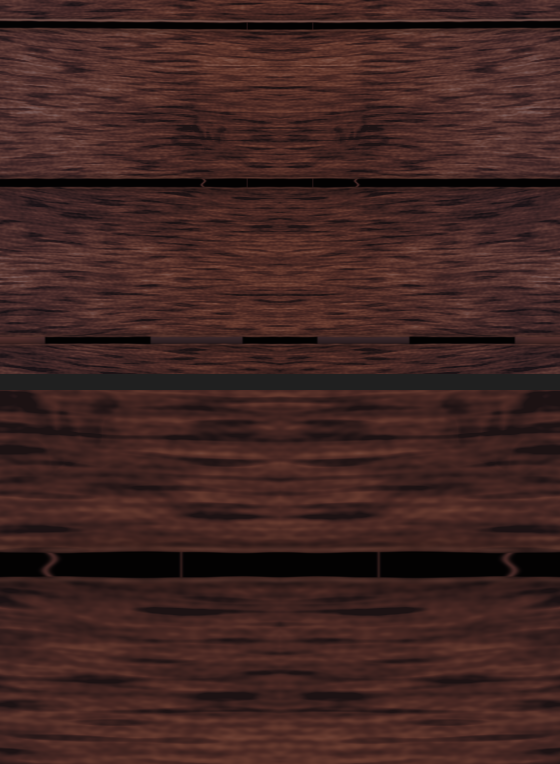
Top, the full canvas; bottom, a detail of the centre.
Write a Shadertoy shader that draws this texture.

```glsl
// Dark weathered timber planks, mirrored about the centre, with black gaps and a smudged stain.

// Layout, in units of the canvas height
const float GAP_BASE = 0.090;      // height of the lowest gap
const float GAP_SPACING = 0.421;
const float GAP_HALF = 0.0100;
const float GAP_WOBBLE = 0.0016;
const float RIM_WIDTH = 0.0026;
const vec2 STAIN_CENTRE = vec2(0.190, 0.590);
const int STAIN_MARKS = 11;

// Grain
const vec2 FIBRE_FREQ = vec2(15.0, 170.0);
const vec2 STREAK_FREQ = vec2(6.0, 72.0);
const vec2 PORE_FREQ = vec2(10.0, 108.0);
const vec2 BLOTCH_FREQ = vec2(4.0, 13.0);
const float BASE_TONE = 0.53;

// Colours
const vec3 PORE = vec3(0.105, 0.070, 0.080);
const vec3 UMBER = vec3(0.200, 0.120, 0.120);
const vec3 BROWN = vec3(0.280, 0.160, 0.150);
const vec3 RUSSET = vec3(0.390, 0.235, 0.200);
const vec3 ASH = vec3(0.480, 0.345, 0.315);
const vec3 VOID_BLACK = vec3(0.010, 0.006, 0.008);
const vec3 BATTEN = vec3(0.190, 0.130, 0.140);

vec2 hash2(vec2 p) {
    vec3 a = fract(p.xyx * vec3(0.1031, 0.1030, 0.0973));
    a += dot(a, a.yzx + 33.33);
    return fract((a.xx + a.yz) * a.zy);
}

float cornerDot(vec2 cell, vec2 offset) {
    float angle = 6.2832 * hash2(cell).x;
    return dot(vec2(cos(angle), sin(angle)), offset);
}

// Gradient noise, roughly -0.7 to 0.7
float gradNoise(vec2 p) {
    vec2 i = floor(p), f = p - i;
    vec2 w = f * f * f * (f * (f * 6.0 - 15.0) + 10.0);
    vec2 e = vec2(1.0, 0.0);
    return mix(mix(cornerDot(i, f), cornerDot(i + e, f - e), w.x),
               mix(cornerDot(i + e.yx, f - e.yx), cornerDot(i + 1.0, f - 1.0), w.x), w.y);
}

float bell(float x, float centre, float width) {
    float d = (x - centre) / width;
    return exp(-d * d);
}

float segmentDistance(vec2 p, vec2 a, vec2 b) {
    vec2 pa = p - a, ba = b - a;
    return length(pa - ba * clamp(dot(pa, ba) / dot(ba, ba), 0.0, 1.0));
}

// Piecewise ramp from pores to worn highlights
vec3 woodRamp(float tone) {
    float s = clamp(tone, 0.0, 1.0) * 4.0;
    vec3 c = mix(PORE, UMBER, clamp(s, 0.0, 1.0));
    c = mix(c, BROWN, clamp(s - 1.0, 0.0, 1.0));
    c = mix(c, RUSSET, clamp(s - 2.0, 0.0, 1.0));
    return mix(c, ASH, clamp(s - 3.0, 0.0, 1.0));
}

// Broad light and shade of each plank; t runs from its lower to its upper edge
float plankShade(float plank, float t, float m) {
    if (plank < 0.0) return -0.10;
    if (plank < 0.5) return 0.07 * bell(t, 0.40, 0.25) - 0.19 * smoothstep(0.55, 0.95, t)
        - 0.15 * bell(m, 0.75, 0.25) * bell(t, 0.10, 0.25) + 0.12 * bell(m, 0.72, 0.13) * bell(t, 0.45, 0.15);
    if (plank < 1.5) return 0.05 - 0.20 * bell(m, 0.0, 0.30) * bell(t, 0.30, 0.28)
        + 0.08 * bell(t, 0.75, 0.25) + 0.10 * bell(m, 0.66, 0.2) * bell(t, 0.45, 0.25);
    return 0.04;
}

// Splayed smears around a dark heart
float stain(vec2 p) {
    vec2 q = p - STAIN_CENTRE;
    q += 0.012 * vec2(gradNoise(p * 38.0), gradNoise(p * 38.0 + 9.0));
    float mask = 0.0;
    for (int i = 0; i < STAIN_MARKS; i++) {
        vec2 h = hash2(vec2(float(i) + 3.0, 17.0));
        float angle = mix(-0.5, 3.5, (float(i) + h.x) / float(STAIN_MARKS));
        vec2 dir = vec2(cos(angle), 0.7 * sin(angle));
        float d = segmentDistance(q, dir * 0.02 * h.y, dir * (0.045 + 0.085 * h.x));
        mask = max(mask, (0.5 + 0.5 * h.y) * (1.0 - smoothstep(0.002, 0.013, d)));
    }
    return mask * smoothstep(-0.3, 0.25, gradNoise(p * vec2(22.0, 45.0)) + 0.1);
}

void mainImage(out vec4 fragColor, in vec2 fragCoord) {
    float px = 1.0 / iResolution.y;
    float y = fragCoord.y * px;
    float m = abs(fragCoord.x - 0.5 * iResolution.x) * px;
    float row = (y - GAP_BASE) / GAP_SPACING;
    float plank = floor(row), t = row - plank;

    // Grain that bows around the mirror line
    vec2 q = vec2(m, y - 0.13 * (t - 0.35) * m * m - 0.02 * m);
    q += vec2(3.7, 5.3) * (plank + 2.0);
    q.y += 0.008 * gradNoise(q * vec2(4.0, 9.0));
    float tone = BASE_TONE + plankShade(plank, t, m);
    tone += 0.34 * gradNoise(q * FIBRE_FREQ) + 0.26 * gradNoise(q * STREAK_FREQ);
    tone += 0.22 * gradNoise(q * BLOTCH_FREQ) + 0.16 * gradNoise(q * vec2(85.0, 210.0));
    tone -= 0.36 * smoothstep(0.08, 0.38, gradNoise(q * PORE_FREQ + 31.0));
    tone -= 0.26 * stain(vec2(m, y));
    vec3 color = woodRamp(tone);
    color *= mix(vec3(1.04, 0.99, 0.93), vec3(0.97, 1.0, 1.06), smoothstep(0.1, 0.7, m));

    // Gaps with ragged edges and worn rims
    float gap = floor(row + 0.5);
    float offset = (row - gap) * GAP_SPACING + (gap > 1.5 ? 0.005 * bell(m, 0.0, 0.5) - 0.003 : 0.0);
    float halfWidth = GAP_HALF * (gap == 1.0 ? 1.1 : 0.88) + GAP_WOBBLE * gradNoise(vec2(m * 24.0, gap * 7.0 + 0.4));
    float d = abs(offset) - halfWidth;
    color *= 1.0 - 0.25 * bell(d, 0.0, 0.012);
    float rim = bell(d, RIM_WIDTH, RIM_WIDTH) * (0.45 + 0.5 * gradNoise(vec2(m * 30.0, gap + 0.3)));
    color = mix(color, RUSSET, clamp(rim, 0.0, 1.0));
    if (gap > 1.5) color = mix(color, ASH, 0.75 * bell(offset, halfWidth + 0.004, 0.003));

    // Battens fill parts of the lowest gap; thin fibres cross the others
    vec3 inside = VOID_BLACK;
    if (gap < 0.5) {
        float open = 1.0 - smoothstep(-0.004, 0.004, m - 0.100);
        open = max(open, 1.0 - smoothstep(-0.004, 0.004, abs(m - 0.487) - 0.141));
        vec3 batten = mix(BATTEN, BROWN, smoothstep(0.55, 0.70, m)) * (1.0 + 25.0 * offset);
        inside = mix(batten, VOID_BLACK, open);
    } else {
        float fibre = bell(m, 0.088, 0.0015);
        if (gap < 1.5) fibre += 1.6 * bell(m + 0.004 * sin(offset * 300.0), 0.205, 0.004);
        inside = mix(inside, BROWN, clamp(0.6 * fibre, 0.0, 1.0));
    }
    color = mix(color, inside, 1.0 - smoothstep(-px, px, d));
    fragColor = vec4(color, 1.0);
}
```
